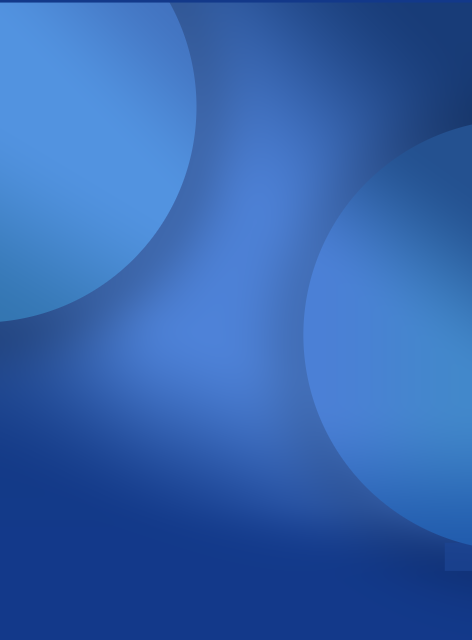
Reproduce this background procedurally as a Shadertoy shader.

```glsl
// Two large soft-shadowed blue discs over a diagonal glow on deep navy.

const vec3 NAVY = vec3(0.073, 0.225, 0.542);
const vec3 MIDNIGHT = vec3(0.095, 0.235, 0.470);
const vec3 GLOW = vec3(0.306, 0.512, 0.850);

// Smooth 0..1 ramp along a direction; start may exceed end.
float ramp(vec2 p, vec2 direction, float start, float end) {
    float t = clamp((dot(p, direction) - start) / (end - start), 0.0, 1.0);
    return t * t * (3.0 - 2.0 * t);
}

// Antialiased coverage of a signed distance.
float cover(float dist, float pixel) {
    return clamp(0.5 - dist / pixel, 0.0, 1.0);
}

float discDistance(vec2 p, vec2 center, float radius) {
    return length(p - center) - radius;
}

float boxDistance(vec2 p, vec2 center, vec2 halfSize) {
    vec2 q = abs(p - center) - halfSize;
    return max(q.x, q.y);
}

// Darkening factor of a blurred shadow dropped slightly below a disc.
float shadow(vec2 p, vec2 center, float radius, float strength) {
    float d = max(discDistance(p, center - vec2(0.0, 0.012), radius), 0.0);
    return 1.0 - strength * exp(-d * d / 0.0050);
}

vec3 backdrop(vec2 p) {
    vec3 base = mix(NAVY, MIDNIGHT, ramp(p, vec2(0.0, 1.0), 0.1, 0.75));
    float light = 1.0 - ramp(p, vec2(1.0, 1.0), 1.05, 1.65);
    light *= ramp(p, vec2(0.4, 1.0), 0.245, 0.61);
    light *= ramp(p, vec2(0.0, 1.0), 0.09, 0.22);
    light *= mix(0.6, 1.0, ramp(p, vec2(1.0, 0.0), 0.0, 0.26));
    return mix(base, GLOW, light);
}

vec3 upperDiscColor(vec2 p) {
    vec3 azure = vec3(0.322, 0.577, 0.880);
    vec3 teal = vec3(0.200, 0.460, 0.695);
    vec3 dusk = vec3(0.258, 0.450, 0.752);
    vec3 color = mix(azure, teal, ramp(p, vec2(0.6, 1.0), 0.83, 0.48));
    return mix(color, dusk, ramp(p, vec2(1.0, 1.0), 0.95, 1.286));
}

vec3 lowerDiscColor(vec2 p) {
    vec3 periwinkle = vec3(0.294, 0.502, 0.838);
    vec3 sky = vec3(0.260, 0.533, 0.795);
    vec3 slate = vec3(0.140, 0.318, 0.565);
    vec3 cobalt = vec3(0.125, 0.353, 0.675);
    vec3 color = mix(periwinkle, sky, ramp(p, vec2(1.0, 0.0), 0.49, 0.74));
    color = mix(color, slate, ramp(p, vec2(0.7, 1.0), 0.92, 1.234));
    return mix(color, cobalt, ramp(p, vec2(0.0, 1.0), 0.375, 0.115));
}

void mainImage(out vec4 fragColor, in vec2 fragCoord) {
    vec2 p = fragCoord / iResolution.y;
    float pixel = 1.0 / iResolution.y;
    vec2 upperCenter = vec2(-0.030, 0.833);
    vec2 lowerCenter = vec2(0.811, 0.4766);
    float radius = 0.337;

    // Glow and disc shadows
    vec3 color = backdrop(p);
    color *= shadow(p, upperCenter, radius, 0.20);
    color *= shadow(p, lowerCenter, radius, 0.15);

    // Faint patch at the lower right
    float patchDistance = boxDistance(p, vec2(0.745, 0.130), vec2(0.050, 0.022));
    color = mix(color, vec3(0.11, 0.27, 0.58), 0.7 * cover(patchDistance, pixel));

    // Discs
    float upper = discDistance(p, upperCenter, radius);
    float lower = discDistance(p, lowerCenter, radius);
    color = mix(color, upperDiscColor(p), cover(upper, pixel));
    color = mix(color, lowerDiscColor(p), cover(lower, pixel));

    // Thin navy strip along the top
    color = mix(color, NAVY, cover(0.996 - p.y, pixel));
    fragColor = vec4(color, 1.0);
}
```
